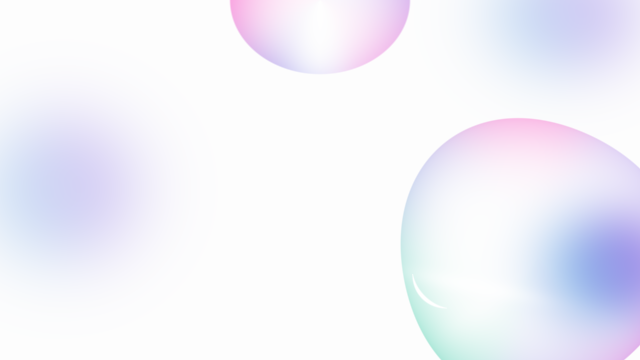
This background is drawn by a Shadertoy shader. Its source:

```glsl
// Two iridescent soap bubbles and soft blue-violet glows on a near-white ground.

// Lengths are in canvas heights, angles in degrees.
const vec3 PAPER  = vec3(0.992);
const vec3 SKY    = vec3(0.53, 0.70, 0.91);
const vec3 VIOLET = vec3(0.62, 0.55, 0.91);

const vec2  BIG_CENTER   = vec2(1.493, 0.282);
const float BIG_RADIUS   = 0.3866;
const vec2  SMALL_CENTER = vec2(0.889, 1.0);
const vec2  SMALL_RADII  = vec2(0.25, 0.206);

const vec2  GLINT_CENTER = vec2(1.25, 0.2477);
const float GLINT_RADIUS = 0.104;
const float GLINT_WIDTH  = 0.0055;

const float LOBE_SHARPNESS = 9.0;
const int LOBES = 7;

// Rim tints: colour in rgb, direction in w.
const vec4 BIG_TINTS[LOBES] = vec4[LOBES](
    vec4(0.88, 0.85, 0.97,  45.0),
    vec4(0.99, 0.73, 0.90,  96.0),
    vec4(0.84, 0.85, 0.96, 145.0),
    vec4(0.78, 0.94, 0.90, 183.0),
    vec4(0.67, 0.91, 0.85, 222.0),
    vec4(0.80, 0.79, 0.95, 282.0),
    vec4(0.96, 0.70, 0.92, 317.0));
const vec4 SMALL_TINTS[LOBES] = vec4[LOBES](
    vec4(0.99, 0.62, 0.87, 176.0),
    vec4(0.97, 0.72, 0.91, 203.0),
    vec4(0.77, 0.77, 0.95, 228.0),
    vec4(0.94, 0.95, 0.99, 270.0),
    vec4(0.96, 0.79, 0.94, 312.0),
    vec4(0.97, 0.72, 0.91, 335.0),
    vec4(0.82, 0.74, 0.95, 358.0));

// Blend of the tints around a rim, seen in a unit direction.
vec3 rimTint(vec4 tints[LOBES], vec2 dir) {
    vec4 sum = vec4(0.0);
    for (int i = 0; i < LOBES; i++) {
        float a = radians(tints[i].w);
        float facing = dot(dir, vec2(cos(a), sin(a)));
        sum += vec4(tints[i].rgb, 1.0) * exp(LOBE_SHARPNESS * (facing - 1.0));
    }
    return sum.rgb / sum.a;
}

// Soft blob that turns from sky on its left to violet on its right.
vec3 addGlow(vec3 base, vec2 p, vec2 center, vec2 size, float strength) {
    vec2 q = (p - center) / size;
    vec3 tint = mix(SKY, VIOLET, smoothstep(-0.9, 0.7, q.x + 0.25 * q.y));
    return mix(base, tint, strength * exp(-pow(dot(q, q), 1.2)));
}

// Depth below the wobbly outline of the large bubble.
float bigDepth(vec2 q) {
    float a = atan(q.y, q.x);
    float edge = BIG_RADIUS
        + 0.0069 * cos(a - radians(140.0))
        + 0.0046 * cos(2.0 * (a - radians(130.0)))
        + 0.0139 * cos(3.0 * (a - radians(128.0)));
    return edge - length(q);
}

// Tapered white arc reflected in the lower left of the large bubble.
float glint(vec2 p, float aa) {
    vec2 q = p - GLINT_CENTER;
    float turn = atan(q.y, q.x) + radians(135.0);
    float width = GLINT_WIDTH * cos(clamp(turn * 2.1, -1.57, 1.57));
    float d = abs(length(q) - GLINT_RADIUS) - width;
    return (1.0 - smoothstep(-aa, aa, d)) * step(0.0005, width);
}

vec3 bigBubble(vec2 p, float depth, float aa) {
    vec2 q = p - BIG_CENTER;
    vec2 dir = q / max(length(q), 1e-4);
    float inside = max(depth, 0.0);

    // Tinted rim, deeper towards the bottom, with a crisp outer line
    float reach = 0.075 + 0.065 * smoothstep(-0.6, -1.0, dir.y)
                + 0.025 * smoothstep(0.5, 1.0, dir.y);
    vec3 tint = rimTint(BIG_TINTS, dir);
    float rim = 0.92 * exp(-pow(inside / reach, 1.3));
    vec3 col = mix(vec3(0.995), tint, rim);
    col *= mix(vec3(1.0), tint, 0.18 * exp(-inside / 0.007));

    // Inner glow, then the reflected lights
    col = addGlow(col, p, vec2(1.705, 0.255), vec2(0.20, 0.175), 0.97);
    vec2 s = p - vec2(1.32, 0.205);
    s.y += 0.2 * s.x;
    s /= vec2(0.15, 0.025);
    col = mix(col, vec3(1.0), 0.7 * exp(-dot(s, s)));
    return mix(col, vec3(1.0), glint(p, aa));
}

vec3 smallBubble(vec2 q, float depth) {
    float inside = max(depth, 0.0);
    vec2 dir = q / max(length(q), 1e-4);
    float reach = mix(0.035, 0.09, abs(dir.x));
    float rim = exp(-pow(inside / reach, 1.2));
    return mix(vec3(0.995), rimTint(SMALL_TINTS, dir), rim);
}

void mainImage(out vec4 fragColor, in vec2 fragCoord) {
    vec2 p = fragCoord / iResolution.y;
    float aa = 1.0 / iResolution.y;

    // Background glows
    vec3 col = addGlow(PAPER, p, vec2(0.17, 0.475), vec2(0.23, 0.22), 0.42);
    col = addGlow(col, p, vec2(1.57, 0.96), vec2(0.22, 0.185), 0.45);

    // Bubbles
    float depth = bigDepth(p - BIG_CENTER);
    col = mix(col, bigBubble(p, depth, aa), smoothstep(-aa, aa, depth));
    vec2 q = p - SMALL_CENTER;
    depth = (1.0 - length(q / SMALL_RADII)) * SMALL_RADII.y;
    col = mix(col, smallBubble(q, depth), smoothstep(-aa, aa, depth));

    fragColor = vec4(col, 1.0);
}
```
